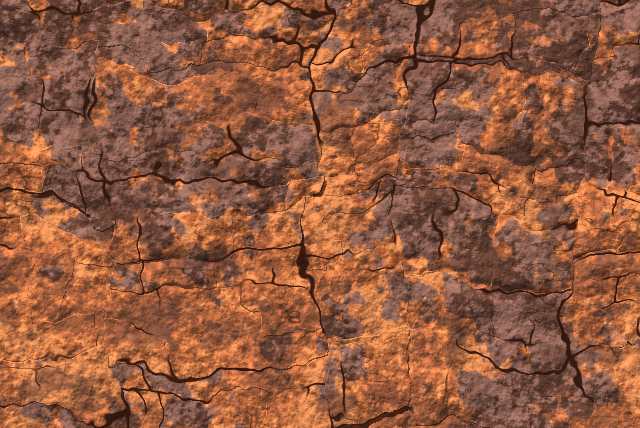
Give the GLSL for this texture, as a Shadertoy shader.

```glsl
const vec3 CREVICE = vec3(0.17, 0.07, 0.04);
const vec3 DEEP    = vec3(0.39, 0.25, 0.20);
const vec3 VARNISH = vec3(0.53, 0.37, 0.32);
const vec3 RUST    = vec3(0.61, 0.355, 0.235);
const vec3 ORANGE  = vec3(0.73, 0.41, 0.24);
const vec3 PALE    = vec3(0.81, 0.50, 0.30);

const vec2  BLOCKS        = vec2(3.2, 4.4);   // large blocks per canvas height
const float SPLIT         = 2.0;              // small blocks per large block
const float JITTER        = 0.75;
const float VARNISH_BIAS  = -0.06;
const vec2  TO_LIGHT      = vec2(-0.5, 0.866);
const float RELIEF_STEP   = 0.003;
const float SHADOW_LENGTH = 0.012;

float hash(vec2 p) {
    return fract(sin(dot(p, vec2(127.1, 311.7))) * 43758.5453);
}

float noise(vec2 p) {
    vec2 i = floor(p), f = fract(p);
    f = f * f * (3.0 - 2.0 * f);
    return mix(mix(hash(i), hash(i + vec2(1, 0)), f.x),
               mix(hash(i + vec2(0, 1)), hash(i + vec2(1, 1)), f.x), f.y);
}

float fbm(vec2 p, int octaves) {
    float sum = 0.0, amp = 0.5, total = 0.0;
    for (int i = 0; i < octaves; i++) {
        sum += amp * noise(p);
        total += amp;
        amp *= 0.55;
        p = mat2(1.6, 1.2, -1.2, 1.6) * p + 7.3;
    }
    return sum / total;
}

// Irregular joints along one axis
float joint(float i, float lane) {
    return i + JITTER * (hash(vec2(i, lane)) - 0.5);
}

float cellAt(float x, float lane) {
    float i = floor(x);
    if (x < joint(i, lane)) return i - 1.0;
    return x < joint(i + 1.0, lane) ? i : i + 1.0;
}

// Block id in xy, rounded distance to its border in z
vec3 block(vec2 q, float seed) {
    float row = cellAt(q.y, seed);
    float lane = row + seed + 17.0;
    float x = q.x + 5.0 * hash(vec2(lane, 3.0));
    float col = cellAt(x, lane);
    vec2 low = vec2(x - joint(col, lane), q.y - joint(row, seed));
    vec2 high = vec2(joint(col + 1.0, lane) - x, joint(row + 1.0, seed) - q.y);
    vec2 near = max(min(low, high), 0.0) + 1e-4;
    return vec3(col, lane, near.x * near.y / (near.x + near.y));
}

struct Rock { vec3 large; vec3 small; float height; };

Rock survey(vec2 p) {
    vec2 bend = vec2(fbm(p * 4.0, 5), fbm(p * 4.0 + 31.0, 5)) - 0.5;
    vec2 chip = vec2(noise(p * 38.0), noise(p * 38.0 + 9.0)) - 0.5;
    vec2 q = (p + 0.22 * bend + 0.008 * chip) * BLOCKS;
    Rock rock;
    rock.large = block(q.yx, 2.0);
    float shift = hash(rock.large.xy);
    rock.small = block(q * SPLIT + 10.0 * shift, 5.0);
    float open = smoothstep(0.4, 0.75, noise(p * 5.0 + 3.0));
    rock.height = 0.014 * shift + 0.004 * hash(rock.small.xy + 4.0)
        + 0.007 * open * smoothstep(0.0, 0.12, rock.large.z)
        + 0.004 * open * smoothstep(0.0, 0.12, rock.small.z)
        + 0.036 * fbm(p * 10.0, 6);
    return rock;
}

float crackLine(float d, float width, float blur) {
    return (1.0 - smoothstep(width, width + blur, d)) * smoothstep(0.0, 0.004, width);
}

void mainImage(out vec4 fragColor, in vec2 fragCoord) {
    vec2 p = fragCoord / iResolution.y;
    float pixel = 1.0 / iResolution.y;
    Rock rock = survey(p);

    // Slope towards the light and shadows cast by overhanging blocks
    float slope = (rock.height - survey(p + TO_LIGHT * RELIEF_STEP).height) / RELIEF_STEP;
    slope = clamp(slope, -0.55, 0.28);
    float drop = survey(p + TO_LIGHT * SHADOW_LENGTH).height - rock.height;
    float shadow = smoothstep(0.008, 0.014, drop);

    // Bare stone and its dark varnish
    float grain = fbm(p * 75.0, 3) - 0.5;
    float tone = fbm(p * 8.0 + 20.0, 5) + 0.6 * grain + 0.15 * slope;
    vec3 bare = mix(RUST, ORANGE, smoothstep(0.34, 0.48, tone));
    bare = mix(bare, PALE, smoothstep(0.5, 0.64, tone));
    vec3 coated = mix(DEEP, VARNISH, smoothstep(0.36, 0.54, tone));
    float cover = VARNISH_BIAS + 0.6 * (hash(rock.large.xy + 1.0) - 0.5)
        + 0.65 * (hash(rock.small.xy + 2.0) - 0.5)
        + 2.2 * (fbm(p * 5.0 + 50.0, 4) - 0.5)
        + 1.6 * (fbm(p * 22.0, 4) - 0.5)
        - 0.22 * (1.0 - smoothstep(0.0, 0.12, rock.small.z));
    vec3 color = mix(bare, coated, smoothstep(-0.06, 0.08, cover));

    // Dark stains, then relief
    float stain = smoothstep(0.56, 0.68, fbm(p * vec2(14.0, 18.0) + 80.0, 5));
    color = mix(color, DEEP, 0.6 * stain);
    color *= 1.02 + 0.75 * slope + 0.45 * grain;

    // Joints open and close along their length; hairlines run between them
    float gape = smoothstep(0.45, 0.9, noise(p * 7.0 + 11.0));
    float split = smoothstep(0.5, 0.95, noise(p * 9.0 + 23.0));
    float crack = max(crackLine(rock.large.z, 0.009 * gape, 4.5 * pixel),
                      crackLine(rock.small.z, 0.012 * split, 9.0 * pixel));
    float vein = abs(fbm(p * vec2(4.0, 7.0) + 60.0, 5) - 0.5);
    float hairline = (1.0 - smoothstep(0.0, 0.004 + 3.0 * pixel, vein))
        * smoothstep(0.5, 0.7, noise(p * 7.0 + 41.0));
    color = mix(color, CREVICE, max(0.8 * shadow, max(0.9 * crack, 0.5 * hairline)));

    fragColor = vec4(clamp(color, 0.0, 1.0), 1.0);
}
```
